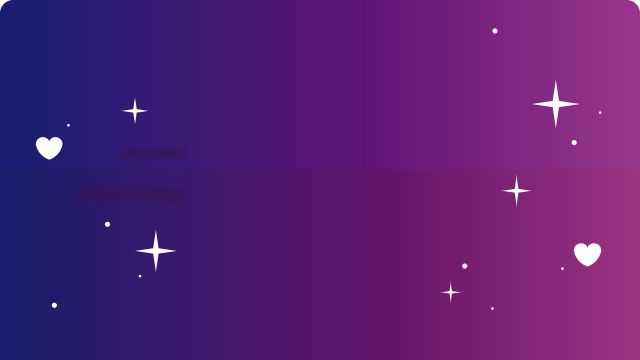
A Shadertoy shader for this background:

```glsl
// Blue to magenta two-tone backdrop with white sparkles, hearts and dots.
#define SPLIT_Y 0.528
#define TOP_MID 0.57
#define BOTTOM_MID 0.61
#define CORNER_RADIUS 0.037
#define STAR_WAIST 0.13
#define BAR_SLANT 1.1
#define BAR_OPACITY 0.55

const vec3 WHITE = vec3(1.0);
const vec3 BAR_COLOR = vec3(0.22, 0.08, 0.32);

// Centre and size, in units of the canvas height
const vec3 STARS[5] = vec3[5](
    vec3(1.544, 0.711, 0.067), vec3(0.375, 0.692, 0.037),
    vec3(0.433, 0.303, 0.058), vec3(1.435, 0.470, 0.040),
    vec3(1.252, 0.188, 0.026));
const vec3 HEARTS[2] = vec3[2](
    vec3(0.1366, 0.5995, 0.037), vec3(1.632, 0.304, 0.038));
const vec3 DOTS[10] = vec3[10](
    vec3(1.375, 0.914, 0.007), vec3(1.595, 0.604, 0.007),
    vec3(1.667, 0.687, 0.0035), vec3(0.190, 0.652, 0.0035),
    vec3(0.2985, 0.377, 0.007), vec3(0.389, 0.233, 0.0035),
    vec3(0.151, 0.152, 0.007), vec3(1.291, 0.261, 0.007),
    vec3(1.5625, 0.254, 0.0035), vec3(1.368, 0.143, 0.0035));

// Coverage of a shape from its signed distance
float fill(float d) {
    return clamp(0.5 - d * iResolution.y, 0.0, 1.0);
}

vec3 threeStop(vec3 left, vec3 middle, vec3 right, float stop, float x) {
    return x < stop ? mix(left, middle, x / stop)
                    : mix(middle, right, (x - stop) / (1.0 - stop));
}

float starDistance(vec2 p, float radius) {
    p = abs(p);
    if (p.y > p.x) p = p.yx;
    vec2 normal = normalize(vec2(STAR_WAIST, 1.0 - STAR_WAIST));
    return dot(p - vec2(radius, 0.0), normal);
}

// Round lobes above the centre line, wide arcs meeting at the tip below
float heartDistance(vec2 p, float halfWidth) {
    p = vec2(abs(p.x), p.y) / halfWidth;
    float lobe = length(p - vec2(0.47, 0.0)) - 0.53;
    float side = length(p - vec2(-0.475, 0.2625)) - 1.5;
    return (p.y > 0.0 ? lobe : side) * halfWidth;
}

// Bar with a slanted left end; lo and hi are its outer corners
float barDistance(vec2 p, vec2 lo, vec2 hi) {
    float slant = (lo.x + BAR_SLANT * (p.y - lo.y) - p.x)
                / length(vec2(1.0, BAR_SLANT));
    return max(max(slant, p.x - hi.x), max(lo.y - p.y, p.y - hi.y));
}

// Panel rounded at its two upper corners only
float panelDistance(vec2 p, float width) {
    vec2 q = vec2(abs(p.x - 0.5 * width) - 0.5 * width, p.y - 1.0);
    return length(max(q + CORNER_RADIUS, 0.0)) - CORNER_RADIUS;
}

void mainImage(out vec4 fragColor, in vec2 fragCoord) {
    vec2 p = fragCoord / iResolution.y;
    float width = iResolution.x / iResolution.y;
    float x = p.x / width;

    // Two gradients joined at a horizontal seam
    vec3 top = threeStop(vec3(0.09, 0.12, 0.45), vec3(0.37, 0.08, 0.455),
                         vec3(0.60, 0.21, 0.55), TOP_MID, x);
    vec3 bottom = threeStop(vec3(0.09, 0.11, 0.42), vec3(0.39, 0.08, 0.42),
                            vec3(0.61, 0.20, 0.50), BOTTOM_MID, x);
    vec3 color = mix(top, bottom, fill(p.y - SPLIT_Y));

    // Faint dark bars
    float bars = min(barDistance(p, vec2(0.322, 0.560), vec2(0.516, 0.588)),
                     barDistance(p, vec2(0.194, 0.440), vec2(0.512, 0.477)));
    color = mix(color, BAR_COLOR, BAR_OPACITY * fill(bars));

    // White ornaments
    float d = 1.0;
    for (int i = 0; i < 5; i++)
        d = min(d, starDistance(p - STARS[i].xy, STARS[i].z));
    for (int i = 0; i < 2; i++)
        d = min(d, heartDistance(p - HEARTS[i].xy, HEARTS[i].z));
    for (int i = 0; i < 10; i++)
        d = min(d, length(p - DOTS[i].xy) - DOTS[i].z);
    color = mix(color, WHITE, fill(d));

    // White outside the rounded corners
    color = mix(WHITE, color, fill(panelDistance(p, width)));
    fragColor = vec4(color, 1.0);
}
```
